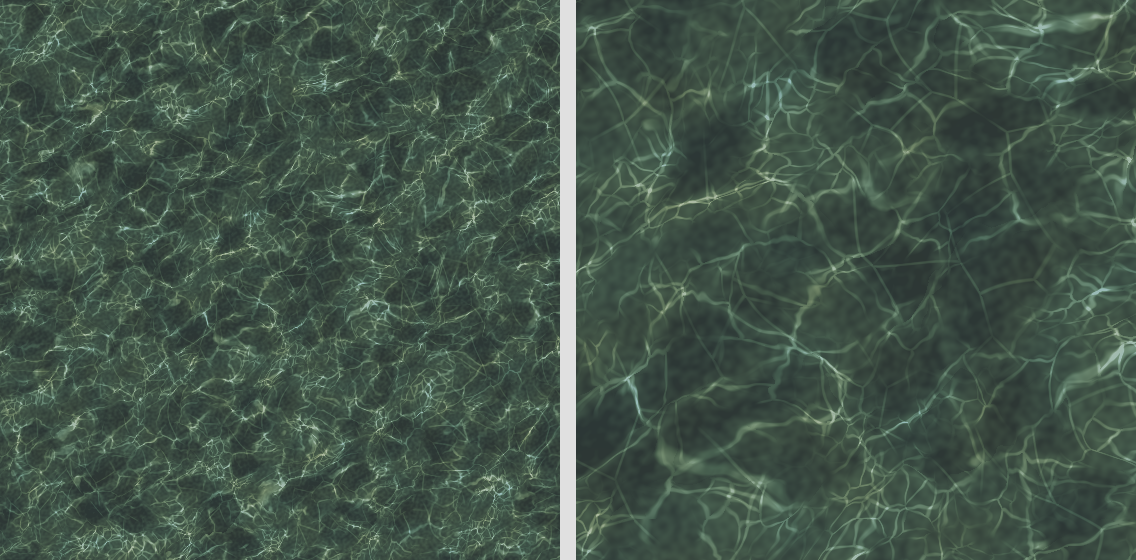
Left: the whole. Right: its middle third, enlarged.
Reproduce this texture procedurally as a WebGL 1 fragment shader.

```glsl
precision highp float;
// Dark green marble: mottled stone broken into dark shards by diagonal webs of pale veins.
// Warped Voronoi cracks at several scales and gradient noise share a slanted integer
// lattice whose cells wrap over the unit square, so the tile has no seam.

uniform vec2 u_resolution;

const vec3 DEEP = vec3(0.175, 0.217, 0.207);
const vec3 GREEN = vec3(0.285, 0.378, 0.310);
const vec3 SAGE = vec3(0.440, 0.550, 0.450);
const vec3 PALE = vec3(0.640, 0.735, 0.680);
const float GRAIN_LENGTH = 3.60555; // length of the grain direction (3, 2)

// Canvas to lattice: x runs along the grain (3, 2), y across it; scale must be whole.
vec2 toGrain(vec2 p, vec2 scale) {
  return scale * vec2(3.0 * p.x + 2.0 * p.y, 3.0 * p.y - 2.0 * p.x);
}

vec2 fromGrain(vec2 q, vec2 scale) {
  q /= scale;
  return vec2(3.0 * q.x - 2.0 * q.y, 2.0 * q.x + 3.0 * q.y) / 13.0;
}

// Gives equal lattice cells on opposite canvas edges the same name.
vec2 wrapCell(vec2 cell, vec2 scale) {
  return cell - toGrain(floor(fromGrain(cell, scale) + 0.00001), scale);
}

vec2 hash2(vec2 cell, float seed) {
  vec3 q = fract(cell.xyx * vec3(0.1031, 0.1030, 0.0973) + seed * 0.317);
  q += dot(q, q.yzx + 33.33);
  return fract((q.xx + q.yz) * q.zy);
}

float cornerSlope(vec2 cell, vec2 corner, vec2 local, vec2 scale, float seed) {
  float angle = 6.28318 * hash2(wrapCell(cell + corner, scale), seed).x;
  return dot(vec2(cos(angle), sin(angle)), local - corner);
}

float gradientNoise(vec2 p, vec2 scale, float seed) {
  vec2 q = toGrain(p, scale);
  vec2 cell = floor(q);
  vec2 f = q - cell;
  vec2 blend = f * f * f * (f * (f * 6.0 - 15.0) + 10.0);
  float a = cornerSlope(cell, vec2(0.0, 0.0), f, scale, seed);
  float b = cornerSlope(cell, vec2(1.0, 0.0), f, scale, seed);
  float c = cornerSlope(cell, vec2(0.0, 1.0), f, scale, seed);
  float d = cornerSlope(cell, vec2(1.0, 1.0), f, scale, seed);
  return mix(mix(a, b, blend.x), mix(c, d, blend.x), blend.y);
}

float fbm(vec2 p, vec2 scale, float seed) {
  float sum = 0.0;
  float amplitude = 1.0;
  for (int i = 0; i < 4; i++) {
    sum += amplitude * gradientNoise(p, scale, seed + float(i));
    scale *= 2.0;
    amplitude *= 0.6;
  }
  return sum;
}

vec2 warp(vec2 p, vec2 scale, float amount, float seed) {
  return p + amount * vec2(gradientNoise(p, scale, seed), gradientNoise(p, scale, seed + 0.5));
}

// x: canvas distance to the nearest crack, y: random value of the shard.
vec2 cracks(vec2 p, vec2 scale, float seed) {
  vec2 q = toGrain(p, scale);
  vec2 cell = floor(q);
  vec2 nearest = vec2(8.0);
  vec2 second = vec2(8.0);
  float shard = 0.0;
  for (int j = -1; j <= 1; j++) {
    for (int i = -1; i <= 1; i++) {
      vec2 site = cell + vec2(float(i), float(j));
      vec2 rnd = hash2(wrapCell(site, scale), seed);
      vec2 toSite = site + rnd - q;
      if (dot(toSite, toSite) < dot(nearest, nearest)) {
        second = nearest;
        nearest = toSite;
        shard = fract(rnd.x * 17.0 + rnd.y * 29.0);
      } else if (dot(toSite, toSite) < dot(second, second)) {
        second = toSite;
      }
    }
  }
  vec2 normal = normalize(second - nearest + 0.00001);
  float edge = dot(0.5 * (nearest + second), normal);
  return vec2(edge / (GRAIN_LENGTH * length(scale * normal)), shard);
}

float line(float dist, float width, float pixel) {
  return 1.0 - smoothstep(0.25 * width, width + 0.7 * pixel, dist);
}

vec3 marbleRamp(float tone) {
  vec3 color = mix(DEEP, GREEN, clamp(tone / 0.4, 0.0, 1.0));
  color = mix(color, SAGE, clamp((tone - 0.4) / 0.35, 0.0, 1.0));
  return mix(color, PALE, clamp((tone - 0.75) / 0.25, 0.0, 1.0));
}

void main() {
  vec2 uv = gl_FragCoord.xy / u_resolution;
  float pixel = 1.0 / min(u_resolution.x, u_resolution.y);
  vec2 bent = warp(uv, vec2(2.0, 3.0), 0.03, 1.0);
  vec2 p = warp(bent, vec2(8.0, 9.0), 0.008, 3.0);
  p = warp(p, vec2(20.0, 22.0), 0.004, 5.0);
  p = warp(p, vec2(42.0, 46.0), 0.0016, 7.0);

  // Mottled ground and dark shards
  float cloud = fbm(p, vec2(2.0, 3.0), 11.0);
  float patches = gradientNoise(p, vec2(6.0, 8.0), 21.0);
  float mottle = fbm(p, vec2(5.0, 6.0), 25.0);
  float speckle = gradientNoise(uv, vec2(44.0, 50.0), 23.0);
  vec2 coarse = cracks(p, vec2(4.0, 6.0), 31.0);
  vec2 middle = cracks(p, vec2(8.0, 11.0), 37.0);
  vec2 fine = cracks(p, vec2(18.0, 22.0), 41.0);
  vec2 straight = cracks(bent, vec2(7.0, 4.0), 43.0);
  float dark = smoothstep(0.0, 0.011, coarse.x) * smoothstep(0.2, 0.75, coarse.y - 0.4 * cloud);
  float web = smoothstep(-0.4, 0.45, cloud + 0.5 * mottle) * (1.0 - 0.85 * dark);

  // Crack webs, each broken up by finer noise
  float veins = 0.34 * line(coarse.x, 0.0016, pixel) * smoothstep(-0.35, 0.3, patches + 0.4 * mottle);
  veins += 0.38 * line(middle.x, 0.0012, pixel) * smoothstep(-0.35, 0.35, mottle - patches) * (1.0 - 0.4 * dark);
  veins += 0.38 * line(fine.x, 0.0009, pixel) * web * smoothstep(-0.4, 0.3, mottle);
  veins += 0.25 * line(straight.x, 0.0009, pixel) * smoothstep(-0.2, 0.3, patches - 0.3 * cloud);

  // Long flowing veins and rare pale mineral
  float flow = abs(gradientNoise(p, vec2(1.0, 2.0), 51.0));
  float swell = smoothstep(0.05, 0.4, gradientNoise(uv, vec2(3.0, 4.0), 53.0) + 0.15 * mottle);
  veins += 0.42 * swell * (1.0 - smoothstep(0.3, 1.0, flow / (0.028 * swell + 5.0 * pixel)));
  float mineral = gradientNoise(p, vec2(5.0, 11.0), 57.0) + 0.25 * gradientNoise(p, vec2(18.0, 24.0), 59.0);
  veins += 0.4 * smoothstep(0.43, 0.54, mineral) * smoothstep(-0.1, 0.2, patches);

  float tone = 0.235 + 0.09 * cloud + 0.13 * mottle - 0.15 * dark + 0.17 * speckle + veins;
  float hue = gradientNoise(uv, vec2(6.0, 8.0), 61.0);
  vec3 color = marbleRamp(tone);
  color *= 1.0 + hue * (0.06 + 0.3 * min(veins, 0.5)) * vec3(0.7, 0.0, -0.7);
  gl_FragColor = vec4(color, 1.0);
}
```
